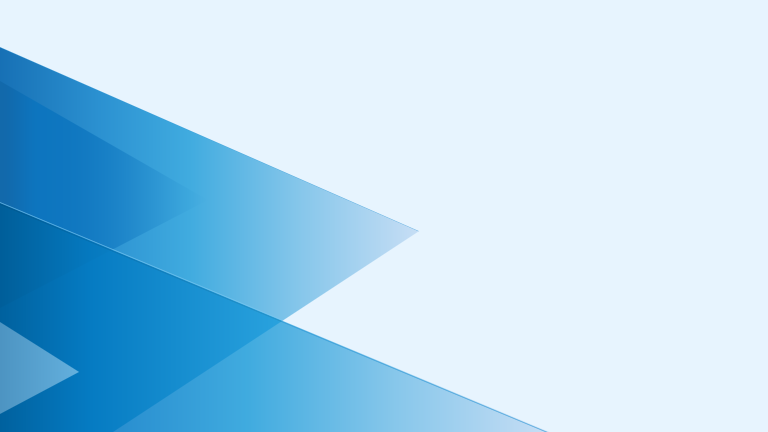
A Shadertoy shader for this background:

```glsl
// Overlapping translucent blue arrowheads entering from the left of a pale field.
// Each arrowhead is a wedge of two half-planes, tinted by a horizontal colour ramp
// and finished with hairline rims; lengths are in units of the canvas height.

#define FIELD_COLOR vec3(0.904, 0.957, 0.998)
#define RIM_COLOR   vec3(0.16, 0.58, 0.83)
#define GLINT_COLOR vec3(0.48, 0.78, 0.94)
#define RIM_WIDTH   0.0024
#define UPPER_TIP   vec2(0.970, 0.465)
#define INNER_TIP   vec2(0.481, 0.537)
#define SMALL_TIP   vec2(0.183, 0.139)
#define LOWER_START vec2(0.0, 0.530)
#define LOWER_END   vec2(1.271, 0.0)

// Signed distance to the line a-b, positive on its right-hand side.
float rightOf(vec2 p, vec2 a, vec2 b) {
    vec2 dir = normalize(b - a), q = p - a;
    return dir.y * q.x - dir.x * q.y;
}

// Arrowhead pointing right: positive inside.
float wedge(vec2 p, vec2 top, vec2 tip, vec2 low) {
    return min(rightOf(p, top, tip), rightOf(p, tip, low));
}

float cover(float d, float pixel) {
    return smoothstep(-0.7 * pixel, 0.7 * pixel, d);
}

// Soft hairline centred on d = 0.
float hairline(float d, float pixel) {
    float w = max(RIM_WIDTH, pixel);
    return 1.0 - smoothstep(0.0, w, abs(d));
}

// Bright ramp, from mid blue at the left to lavender at the tip.
vec3 brightRamp(float t) {
    vec3 c = mix(vec3(0.09, 0.44, 0.71), vec3(0.17, 0.57, 0.82), clamp(t / 0.24, 0.0, 1.0));
    c = mix(c, vec3(0.25, 0.67, 0.875), clamp((t - 0.24) / 0.21, 0.0, 1.0));
    c = mix(c, vec3(0.53, 0.78, 0.92), clamp((t - 0.45) / 0.27, 0.0, 1.0));
    return mix(c, vec3(0.78, 0.87, 0.96), clamp((t - 0.72) / 0.28, 0.0, 1.0));
}

// Deep ramp, for the area where the two large shapes overlap.
vec3 deepRamp(float t) {
    vec3 c = mix(vec3(0.0, 0.38, 0.62), vec3(0.02, 0.48, 0.76), clamp(t / 0.16, 0.0, 1.0));
    return mix(c, vec3(0.16, 0.635, 0.87), clamp((t - 0.16) / 0.35, 0.0, 1.0));
}

void mainImage(out vec4 fragColor, in vec2 fragCoord) {
    vec2 p = fragCoord / iResolution.y;
    float pixel = 1.0 / iResolution.y;

    // Shape distances and coverage
    float upperTop = rightOf(p, vec2(0.0, 0.891), UPPER_TIP);
    float upperLow = rightOf(p, UPPER_TIP, vec2(0.2616, 0.0));
    float lowerTop = rightOf(p, LOWER_START, LOWER_END);
    float upper = cover(min(upperTop, upperLow), pixel);
    float lower = cover(lowerTop, pixel);
    float inner = cover(wedge(p, vec2(0.0, 0.8125), INNER_TIP, vec2(0.0, 0.287)), pixel);
    float small = cover(wedge(p, vec2(0.0, 0.2546), SMALL_TIP, vec2(0.0, 0.0417)), pixel);

    // Upper arrowhead with its darker inner arrowhead fading to the tip
    float innerT = p.x / INNER_TIP.x;
    vec3 upperColor = brightRamp(p.x / UPPER_TIP.x);
    vec3 innerColor = mix(vec3(0.07, 0.41, 0.67), vec3(0.05, 0.46, 0.75),
                          smoothstep(0.0, 0.2, innerT));
    innerColor = mix(innerColor, upperColor, smoothstep(0.15, 1.05, innerT));
    upperColor = mix(upperColor, innerColor, inner);
    upperColor = mix(upperColor, RIM_COLOR, 0.5 * hairline(upperTop, pixel));
    vec3 color = mix(FIELD_COLOR, upperColor, upper);

    // Lower band: deep under the upper arrowhead, bright beyond it
    float bandT = p.x / LOWER_END.x;
    vec3 deepColor = deepRamp(bandT) * (1.0 - 0.03 * inner * (1.0 - clamp(innerT, 0.0, 1.0)));
    vec3 bandColor = mix(brightRamp(bandT), deepColor, cover(upperLow, pixel));
    color = mix(color, bandColor, lower);

    // Band rim: a light glint above a dark line, then plain blue
    float glint = hairline(lowerTop + 0.5 * RIM_WIDTH, pixel) * upper;
    float shade = hairline(lowerTop - RIM_WIDTH, pixel);
    color = mix(color, mix(RIM_COLOR, deepColor * 0.85, upper), 0.55 * shade);
    color = mix(color, GLINT_COLOR, 0.6 * glint);

    // Small pale arrowhead
    vec3 smallColor = mix(vec3(0.30, 0.58, 0.76), vec3(0.39, 0.69, 0.87), p.x / SMALL_TIP.x);
    color = mix(color, smallColor, small);

    fragColor = vec4(color, 1.0);
}
```
